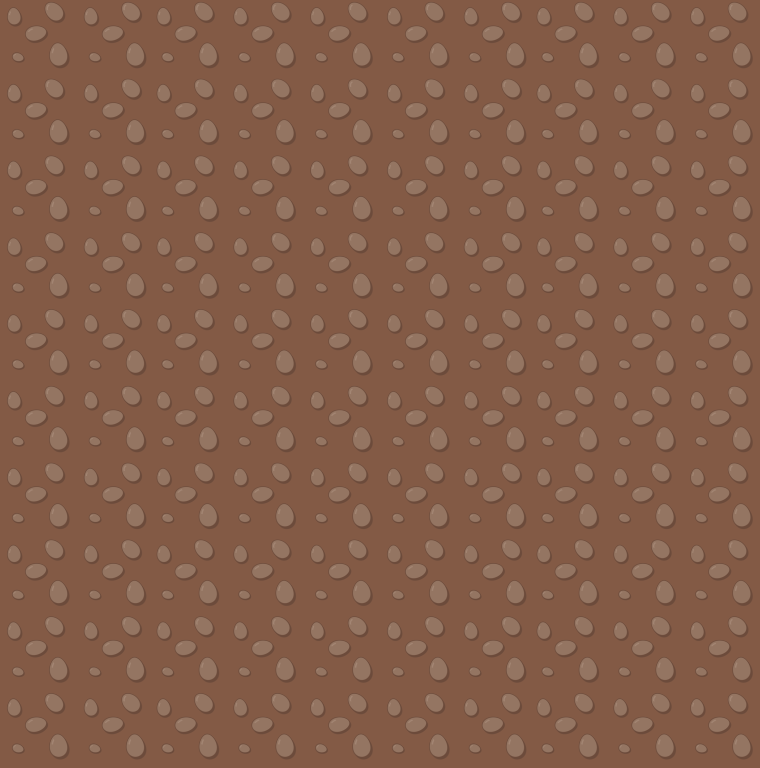
This pattern is drawn by a Shadertoy shader. Its source:

```glsl
// Scattered egg-shaped pebbles on brown soil, ten cells across and ten down.
// Each cell loops over five tilted eggs with a rim, a drop shadow and a glint.
// Two columns are slightly narrower, so the layout wraps every five columns.

// Approximate signed distance to an egg whose narrow end points along +y
float eggDistance(vec2 p, vec2 radii, float taper) {
    p.x /= 1.0 - taper * clamp(p.y / radii.y, -1.2, 1.2);
    float k = length(p / radii);
    return k * (k - 1.0) / max(length(p / (radii * radii)), 1e-4);
}

vec2 rotate(vec2 p, float angle) {
    float c = cos(angle), s = sin(angle);
    return vec2(c * p.x + s * p.y, c * p.y - s * p.x);
}

float fill(float d, float blur) {
    return 1.0 - smoothstep(-blur, blur, d);
}

void mainImage(out vec4 fragColor, in vec2 fragCoord) {
    // Centre and radii in cell units
    vec4 pebbles[5] = vec4[5](
        vec4(0.182, 0.790, 0.082, 0.108),
        vec4(0.703, 0.852, 0.099, 0.132),
        vec4(0.468, 0.567, 0.092, 0.134),
        vec4(0.760, 0.292, 0.112, 0.146),
        vec4(0.235, 0.255, 0.051, 0.071));
    // Tilt in radians and taper of the narrow end
    vec2 shapes[5] = vec2[5](
        vec2(0.12, 0.14), vec2(0.78, 0.08), vec2(-1.37, 0.10),
        vec2(0.10, 0.15), vec2(-1.85, 0.10));

    // Cells: the second column of every five is trimmed on its right
    vec2 grid = fragCoord / iResolution.xy * vec2(9.896, 10.0);
    float across = mod(grid.x, 4.948);
    across += across > 1.948 ? 0.052 : 0.0;
    vec2 cell = vec2(fract(across), fract(grid.y));
    float blur = 7.0 / iResolution.y;

    vec3 soil = vec3(0.512, 0.353, 0.272);
    vec3 shade = vec3(0.425, 0.295, 0.232);
    vec3 stone = vec3(0.582, 0.460, 0.385);
    vec3 color = soil;

    for (int i = 0; i < 5; i++) {
        vec2 offset = cell - pebbles[i].xy;
        vec2 radii = pebbles[i].zw;
        float tilt = shapes[i].x, taper = shapes[i].y;
        float body = eggDistance(rotate(offset, tilt), radii, taper);

        // Drop shadow to the lower right, scaled with the pebble
        vec2 shadowShift = vec2(0.20, -0.25) * radii.x;
        float shadow = eggDistance(rotate(offset - shadowShift, tilt), radii, taper);
        color = mix(color, shade, fill(shadow - 0.007, blur));

        // Thin dark rim around the flat body
        color = mix(color, shade, fill(body - 0.009, blur));
        color = mix(color, stone, fill(body, blur));

        // Short glint along the upper left edge
        float facing = dot(offset, vec2(-0.85, 0.53)) / max(length(offset), 1e-4);
        float glint = fill(abs(body + 0.28 * radii.x) - 0.09 * radii.x, blur);
        glint *= smoothstep(0.90, 0.97, facing);
        color = mix(color, vec3(0.66, 0.55, 0.48), 0.7 * glint);
    }

    fragColor = vec4(color, 1.0);
}
```
